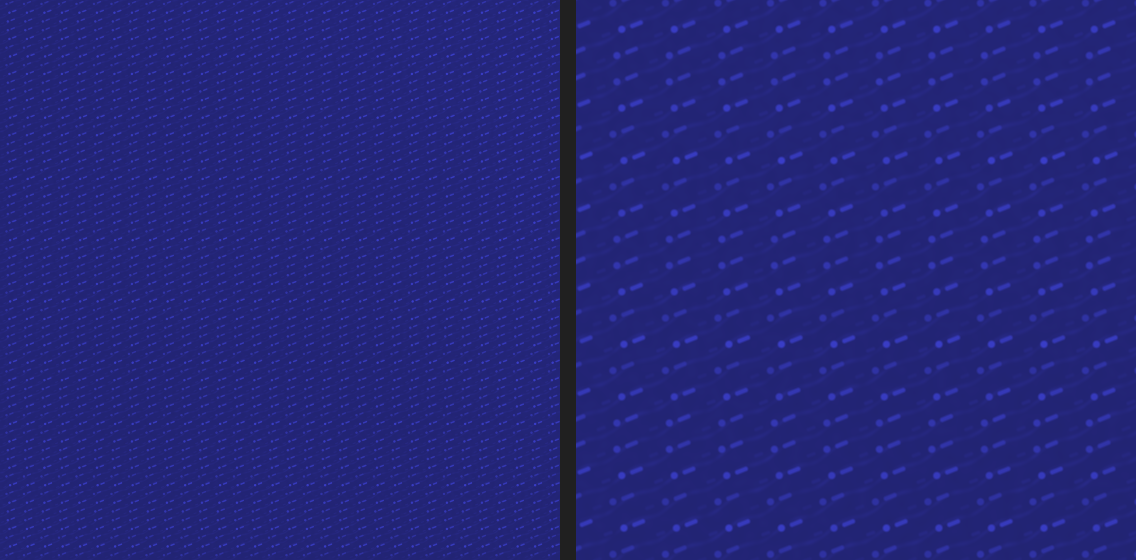
Left, the full canvas; right, a detail of the centre.
Write a Shadertoy shader that draws this texture.

```glsl
const vec2 GRID = vec2(32.0, 64.0);
const vec3 CLOTH = vec3(0.135, 0.142, 0.460);
const vec3 THREAD = vec3(0.165, 0.170, 0.560);
const vec3 GLINT = vec3(0.225, 0.240, 0.780);
const float TAU = 6.2831853;

vec2 hash2(vec2 p) {
    vec3 q = fract(p.xyx * vec3(0.1031, 0.1030, 0.0973));
    q += dot(q, q.yzx + 33.33);
    return fract((q.xx + q.yz) * q.zy);
}

float cornerSlope(vec2 corner, vec2 offset) {
    float angle = TAU * hash2(corner).x;
    return dot(vec2(cos(angle), sin(angle)), offset);
}

float gradientNoise(vec2 p) {
    vec2 i = floor(p), f = fract(p);
    vec2 u = f * f * f * (f * (f * 6.0 - 15.0) + 10.0);
    vec2 e = vec2(0.0, 1.0);
    float low = mix(cornerSlope(i, f), cornerSlope(i + e.yx, f - e.yx), u.x);
    float high = mix(cornerSlope(i + e, f - e), cornerSlope(i + e.yy, f - e.yy), u.x);
    return mix(low, high, u.y);
}

// Distance to a segment centred on the origin
float segmentDistance(vec2 p, vec2 halfSpan) {
    float t = dot(p, halfSpan) / max(dot(halfSpan, halfSpan), 1e-9);
    return length(p - halfSpan * clamp(t, -1.0, 1.0));
}

float coverage(float dist, float radius, float soft) {
    return 1.0 - smoothstep(radius - soft, radius + soft, dist);
}

// Three of every seven rows catch more light, counted from the top
float rowSheen(float row) {
    float fromTop = GRID.y - 1.0 - row;
    return 0.5 + 0.5 * cos(TAU * (3.0 * fromTop - 4.0) / 7.0);
}

// One stitch per cell; dull rows sit a little to the left
float stitch(vec2 uv, vec2 anchor, vec2 halfSpan, float radius, float soft) {
    vec2 cell = uv * GRID - anchor + 0.5;
    float sheen = rowSheen(floor(cell.y));
    cell.x += 0.22 * (1.0 - sheen);
    vec2 local = (fract(cell) - 0.5) / GRID;
    float strength = mix(0.85, 1.0, hash2(floor(cell) + anchor * 17.0).y);
    strength *= mix(0.6, 1.0, sheen);
    return strength * coverage(segmentDistance(local, halfSpan), radius, soft);
}

// Wavy diagonal rib that climbs one row per column
float rib(vec2 uv, float offset, float width, float soft) {
    vec2 cell = uv * GRID;
    float across = cell.y - cell.x + offset + 0.10 * sin(TAU * cell.x);
    float dist = abs(fract(across) - 0.5) / GRID.y;
    return coverage(dist, width, soft);
}

void mainImage(out vec4 fragColor, in vec2 fragCoord) {
    vec2 uv = fragCoord / iResolution.xy;
    float soft = max(0.0009, 0.6 / iResolution.y);

    // Ribs and fine grain
    float grain = gradientNoise(uv * GRID * vec2(4.0, 2.0));
    float ridge = rib(uv, 0.55, 0.0012, soft * 1.4) * (0.35 + 0.4 * grain);
    vec3 color = mix(CLOTH, THREAD, clamp(ridge, 0.0, 1.0));
    color *= 1.0 + 0.03 * grain;

    // Faint stitches, then bright dot and dash
    float faint = stitch(uv, vec2(0.28, 0.34), vec2(0.0016, 0.0006), 0.0010, soft);
    float knot = stitch(uv, vec2(0.58, 0.55), vec2(0.0), 0.0021, soft);
    float dash = stitch(uv, vec2(0.86, 0.74), vec2(0.0025, 0.0010), 0.0013, soft);
    color = mix(color, THREAD, 0.6 * faint);
    color = mix(color, GLINT, max(knot, 0.9 * dash));

    // Broad uneven dye, slightly paler toward the upper right
    float dye = 0.022 * gradientNoise(uv * 3.0 + 4.7);
    dye += 0.040 * smoothstep(0.9, 1.9, uv.x + uv.y);
    fragColor = vec4(color * (1.0 + dye), 1.0);
}
```
